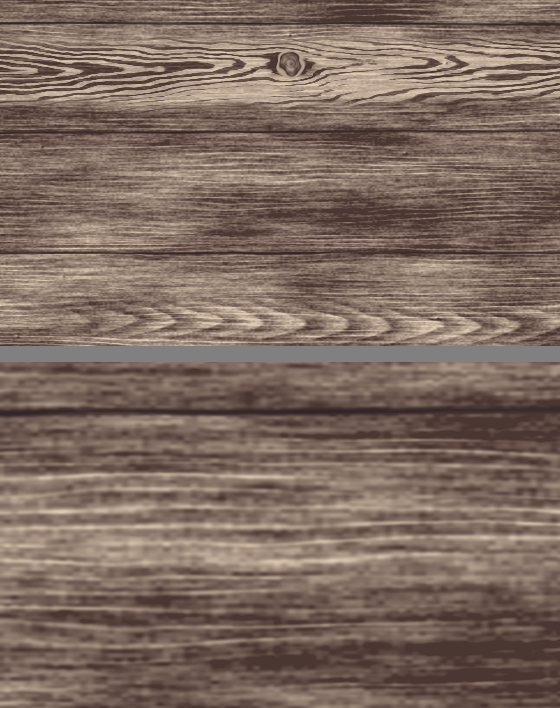
Top: the whole. Bottom: its middle third, enlarged.
A Shadertoy shader for this texture:

```glsl
float hash(vec2 p) {
    vec3 q = fract(vec3(p.xyx) * .1031);
    q += dot(q, q.yzx + 33.33);
    return fract((q.x + q.y) * q.z);
}

float noise(vec2 p) {
    vec2 i = floor(p), f = fract(p);
    f = f * f * (3. - 2. * f);
    return mix(mix(hash(i), hash(i + vec2(1, 0)), f.x),
               mix(hash(i + vec2(0, 1)), hash(i + vec2(1, 1)), f.x), f.y);
}

float fbm(vec2 p) {
    float sum = 0., amp = .53;
    for (int i = 0; i < 4; i++) {
        sum += amp * noise(p);
        p = p * 2.03 + 17.3;
        amp *= .5;
    }
    return sum;
}

// Soft elliptical patch
float patchAt(vec2 p, vec2 center, vec2 size) {
    vec2 d = (p - center) / size;
    return exp(-dot(d, d));
}

// Long thin growth lines over short fibres and rough speckle
float fibres(vec2 p) {
    float bend = fbm(p * vec2(1.6, 9));
    float line = .5 + .5 * sin(6.2832 * (p.y * 72. + 3.5 * bend));
    float pale = pow(line, 4.) - .27;
    p.y += .02 * bend;
    return .36 * pale * smoothstep(.2, .75, noise(p * vec2(4, 38) + 11.))
         + .26 * (noise(p * vec2(4, 85)) - .5)
         + .30 * (noise(p * vec2(9, 190) + 31.) - .5)
         + .26 * (noise(p * vec2(40, 270) + 57.) - .5)
         + .24 * (noise(p * vec2(150, 230)) - .5);
}

// Nested arches with their tips pointing right
float arches(vec2 d, float across, float along, float tip) {
    return across * sqrt(d.y * d.y + tip * tip) + along * d.x;
}

// Pale plank: bold growth rings flowing around a knot
float knotPlank(vec2 p, float tone, float fibre) {
    vec2 q = p - vec2(.841, .814);
    vec2 warp = vec2(fbm(p * vec2(5, 16)), fbm(p * vec2(4, 12) + 40.)) - .5;
    float r2 = dot(q * vec2(.6, 1), q * vec2(.6, 1));
    float flow = q.y * (1. - .00125 / max(r2, .00125));
    flow += .019 * (1. - smoothstep(.1, .7, p.x)) + .03 * warp.y;

    float phase = arches(vec2(p.x, flow), 58., 5.5, .01) + 2.2 * warp.x;
    float wave = .5 + .5 * sin(6.2832 * phase) + .9 * fibre;
    float cut = .5 + 1.3 * (fbm(p * vec2(3, 13) + 8.) - .5)
              + .2 * smoothstep(.9, 1.3, p.x)
              + .5 * patchAt(p, vec2(.75, .735), vec2(.3, .035))
              + .4 * patchAt(p, vec2(1.2, .75), vec2(.3, .03));
    float rings = mix(.86, .1, smoothstep(cut - .16, cut + .2, wave)) + .6 * fibre;
    float band = smoothstep(-.15, -.085, q.y + .1 * warp.x)
               * (1. - smoothstep(.035, .1, q.y + .06 * warp.y));
    tone = mix(tone, rings, .92 * band);

    // Knot with dark corners, pale rim and a ringed core
    tone -= .5 * patchAt(q, vec2(-.045, -.008), vec2(.018, .025));
    tone -= .5 * patchAt(q, vec2(.05, -.018), vec2(.03, .018));
    float r = length(q * vec2(.9, 1.05)) + .016 * (noise(p * 45.) - .5);
    float core = .4 + .08 * sin(r * 520.) + .5 * (noise(p * 90.) - .5);
    core = mix(core, .74, smoothstep(.028, .033, r));
    core -= .35 * exp(-pow((r - .028) / .003, 2.));
    return mix(tone, core, 1. - smoothstep(.035, .040, r));
}

// Bottom plank: a soft row of rippling arches
float ripplePlank(vec2 p, float tone) {
    vec2 d = p - vec2(0, .068 + .01 * sin(p.x * 4.));
    d += vec2(.08, .022) * (fbm(p * vec2(7, 18)) - .5);
    float saw = fract(arches(d, 34., 8., .022));
    float ripple = smoothstep(0., .75, saw) * (1. - smoothstep(.8, .97, saw)) - .42;
    float band = exp(-pow(abs(d.y) / .055, 2.)) * smoothstep(.0, .5, p.x);
    return tone + (.5 * ripple + .08) * band;
}

void mainImage(out vec4 fragColor, in vec2 fragCoord) {
    vec2 p = fragCoord / iResolution.y;
    vec2 wobble = p + vec2(0, .005 * (fbm(vec2(p.x * 9., 3.)) - .5));

    // Four planks, numbered from the bottom
    vec3 seams = vec3(.269, .619, .932) + vec3(0, .004, -.002) * (p.x - .8);
    vec3 gap = abs(wobble.y - seams);
    float plank = dot(step(seams, vec3(wobble.y)), vec3(1));

    vec2 g = p + plank * vec2(7.3, 3.1);
    float fibre = fibres(g);
    float tone = .385 + .72 * (fbm(g * vec2(3, 10)) - .5) + fibre;
    tone += .06 * (1. - smoothstep(.1, 1.2, p.x)) - .03;

    if (plank == 2.) tone = knotPlank(p, tone, fibre);
    if (plank == 0.) tone = ripplePlank(p, tone);

    // Thin pale streaks on the middle plank
    float streakY = p.y - .488 + .012 * (fbm(vec2(p.x * 3., 5.)) - .5);
    float streak = smoothstep(.35, .8, noise(vec2(p.x * 2., streakY * 110. + 50.)));
    tone += .3 * exp(-pow(streakY / .022, 2.)) * streak * (1. - smoothstep(.9, 1.4, p.x));

    // Weathered dark smudges with ragged edges
    vec2 s = p + vec2(.2, .06) * (vec2(fbm(p * 9.), fbm(p * 9. + 20.)) - .5);
    float smudge = patchAt(s, vec2(1.27, .672), vec2(.16, .02))
                 + .7 * patchAt(s, vec2(.28, .655), vec2(.2, .024))
                 + .8 * patchAt(s, vec2(.9, .19), vec2(.09, .07))
                 + .6 * patchAt(s, vec2(.72, .41), vec2(.22, .05))
                 + .6 * patchAt(s, vec2(1.4, .4), vec2(.25, .09))
                 + .7 * patchAt(s, vec2(.28, .91), vec2(.1, .018))
                 + .5 * patchAt(s, vec2(.98, .97), vec2(.16, .025));
    tone -= .26 * smudge * (.5 + noise(p * vec2(25, 140)));

    // Scattered pits with a pale lip
    for (float i = 0.; i < 7.; i++) {
        vec2 c = vec2(hash(vec2(i, 4.7)) * 1.62, hash(vec2(i, 9.2)));
        tone += .4 * patchAt(p, c + vec2(-.004, .003), vec2(.007, .004));
        tone -= .6 * patchAt(p, c, vec2(.004));
    }

    // Shaded edges and the dark gaps between planks
    float d = min(gap.x, min(gap.y, gap.z));
    tone -= .2 * exp(-d / .010);
    tone = clamp(tone, .04, 1.);
    vec3 color = mix(vec3(.27, .19, .175), vec3(.87, .79, .70), tone);
    float open = 1. - smoothstep(.0005, .0055, d);
    color = mix(color, vec3(.19, .14, .15), open * (.55 + .45 * noise(p * vec2(14, 2))));
    fragColor = vec4(color, 1);
}
```
